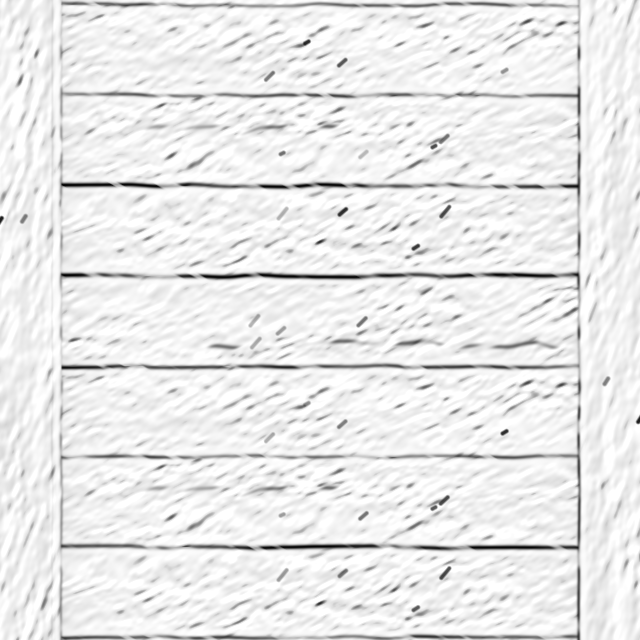
Write a three.js fragment shader that draws this texture map.

```glsl
// Pale embossed plank panel: seven boards with dark broken seams between two upright stiles.
#define PITCH 0.1412
#define FIRST_SEAM 0.004
#define LEFT_EDGE 0.096
#define RIGHT_EDGE 0.905
#define SEAM_HALF 0.0031
#define CYCLE 4.0
#define PAPER 0.958
#define INK 0.02
#define GRAIN_CELLS vec2(42.0, 125.0)
#define GRAIN_ANGLE 0.46
#define STILE_ANGLE 1.2

varying vec2 vUv;

float hash(vec2 p) {
  vec3 q = fract(vec3(p.xyx) * 0.1031);
  q += dot(q, q.yzx + 33.33);
  return fract((q.x + q.y) * q.z);
}

float noise(vec2 p) {
  vec2 i = floor(p), f = fract(p);
  f = f * f * (3.0 - 2.0 * f);
  return mix(mix(hash(i), hash(i + vec2(1.0, 0.0)), f.x),
             mix(hash(i + vec2(0.0, 1.0)), hash(i + 1.0), f.x), f.y);
}

float height(vec2 p) {
  return 0.68 * noise(p) + 0.32 * noise(p * vec2(2.1, 1.4) + 19.0);
}

// Slope across fibres that run along the given angle
float relief(vec2 p, float angle, vec2 cells) {
  vec2 dir = vec2(cos(angle), sin(angle));
  vec2 q = vec2(dot(p, dir), dot(p, vec2(-dir.y, dir.x))) * cells + 300.0;
  return height(q) - height(q + vec2(0.15, 0.85));
}

float shade(float slope) {
  return PAPER - 0.3 * slope - 0.8 * max(slope - 0.25, 0.0);
}

float band(float d, float halfWidth) {
  return exp(-d * d / (halfWidth * halfWidth));
}

// Slanted nick with soft ends
float dab(vec2 p, float angle, float halfLength, float radius) {
  vec2 dir = vec2(cos(angle), sin(angle));
  p -= dir * clamp(dot(p, dir), -halfLength, halfLength);
  return 1.0 - smoothstep(radius * 0.3, radius * 1.5, length(p));
}

float boards(vec2 uv) {
  float level = (uv.y - FIRST_SEAM) / PITCH;
  float row = floor(level), kind = mod(row, CYCLE);
  vec2 p = vec2(uv.x, fract(level) * PITCH);

  // Fibres, with patches of stronger wear
  vec2 g = p + vec2(kind * 1.7, kind * 2.3);
  g.y += 0.014 * noise(g * vec2(9.0, 22.0));
  float patchy = 0.4 + 0.95 * noise(g * vec2(8.0, 20.0) + 5.0);
  float c = shade(relief(g, GRAIN_ANGLE, GRAIN_CELLS) * patchy);
  c -= 0.03 * (noise(g * vec2(6.0, 38.0)) - 0.4);

  // Long ragged cracks in two boards of each cycle
  float low = step(2.5, kind);
  float cracked = low + step(0.5, kind) * step(kind, 1.5);
  float start = mix(0.21, 0.16, low), end = mix(0.56, 0.90, low);
  float span = smoothstep(start, start + 0.05, p.x) * (1.0 - smoothstep(end - 0.03, end, p.x));
  float crackY = PITCH * mix(0.62, 0.24, low) + 0.012 * (noise(vec2(p.x * 24.0, kind)) - 0.5);
  float broken = smoothstep(0.3, 0.8, noise(vec2(p.x * 38.0 - p.y * 60.0, kind + 8.0)));
  c = mix(c, INK, 0.55 * cracked * span * broken * band(p.y - crackY, 0.0038));

  // Scattered nicks
  for (int i = 0; i < 4; i++) {
    vec2 id = vec2(float(i) + 2.0, kind * 7.0 + 3.0);
    vec2 at = vec2(0.34 + 0.46 * hash(id), PITCH * (0.15 + 0.65 * hash(id + 31.0)));
    float size = hash(id + 57.0);
    float strength = 0.25 + 0.6 * hash(id + floor(row / CYCLE) * 13.0);
    c = mix(c, INK, strength * dab(p - at, 0.45 + 0.5 * size, 0.002 + 0.009 * size, 0.0033));
  }

  // Seams with pale lips and uneven ink
  float k = floor(level + 0.5), type = mod(k, CYCLE);
  float strength = dot(vec4(1.0, 0.93, 0.58, 0.76), vec4(equal(vec4(type), vec4(0.0, 1.0, 2.0, 3.0))));
  strength *= mix(1.0, 0.65, step(3.2, abs(k - 3.5)));
  float dy = (level - k) * PITCH + 0.004 * (noise(vec2(uv.x * 20.0, k * 5.0)) - 0.5);
  c = mix(c, 0.985, 0.75 * band(abs(dy) - 0.0085, 0.005));
  float dash = smoothstep(0.08, 0.55, noise(vec2(uv.x * 55.0 + dy * 90.0, k * 7.0)));
  float fade = 0.55 + 0.6 * noise(vec2(uv.x * 9.0, k * 3.0 + 40.0));
  float ink = clamp(strength * fade * (0.4 + 0.75 * dash), 0.0, 1.0);
  return mix(c, INK, ink * band(dy, SEAM_HALF * (0.8 + 0.35 * strength)));
}

float stiles(vec2 uv) {
  float c = shade(relief(uv, STILE_ANGLE, GRAIN_CELLS * 0.92) * (0.4 + 0.7 * noise(uv * vec2(26.0, 9.0))));
  c -= 0.09 * (noise(vec2(uv.x * 110.0, uv.y * 6.0)) - 0.45);
  for (int i = 0; i < 4; i++) {
    float n = float(i), side = mod(n, 2.0);
    vec2 at = vec2(side + (1.0 - 2.0 * side) * 0.06 * hash(vec2(n, 4.0)) * step(1.5, n),
                   0.655 - 0.31 * side + 0.12 * (hash(vec2(n, 9.0)) - 0.5) * step(1.5, n));
    c = mix(c, INK, (n < 1.5 ? 0.9 : 0.5) * dab(uv - at, 1.0, 0.005, 0.0035));
  }
  return c;
}

void main() {
  float x = vUv.x + 0.002 * (noise(vec2(vUv.y * 30.0, 2.0)) - 0.5);
  float inside = smoothstep(-0.002, 0.002, x - LEFT_EDGE) * smoothstep(-0.002, 0.002, RIGHT_EDGE - x);
  float c = mix(stiles(vUv), boards(vUv), inside);

  // Upright joints: pale lips, soft inner shadow, dashed lines
  float l = x - LEFT_EDGE, r = x - RIGHT_EDGE;
  c = mix(c, 0.99, 0.75 * max(band(l + 0.007, 0.004), band(r - 0.008, 0.005)));
  c -= 0.05 * inside * (exp(-max(l, 0.0) * 45.0) + 0.7 * exp(-max(-r, 0.0) * 45.0));
  float dash = smoothstep(0.2, 0.8, noise(vec2(vUv.y * 48.0, 6.0)));
  c = mix(c, INK, (0.08 + 0.25 * dash) * band(l, 0.0025));
  c = mix(c, INK, (0.22 + 0.5 * dash) * band(r, 0.0026));
  c -= 0.07 * band(l + 0.014, 0.002);
  gl_FragColor = vec4(vec3(clamp(c, 0.0, 1.0)), 1.0);
}
```
